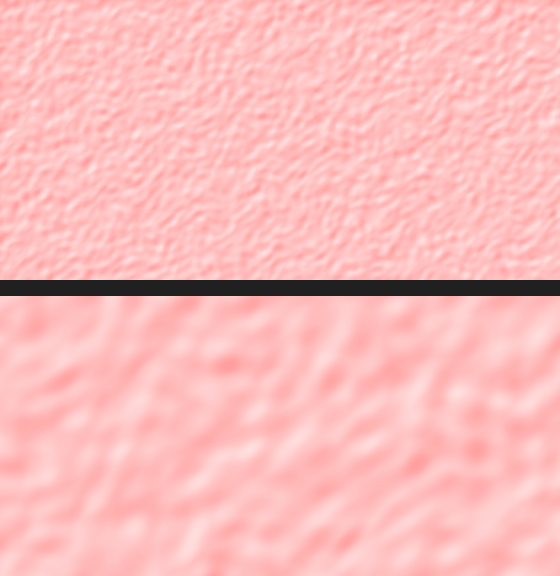
Top, the full canvas; bottom, a detail of the centre.
This texture is drawn by a Shadertoy shader. Its source:

```glsl
// Soft pink embossed plaster: a relief of random round bumps and dents,
// lit across the diagonal. Each cell holds one smooth bump, and the shade
// is the exact slope of their sum along the light direction.

#define BASE_TONE 0.754      // mean green and blue level
#define RELIEF 0.225         // strength of the fine relief
#define COARSE_RELIEF 0.090  // strength of the broad relief
#define CELL 0.0285          // bump spacing in canvas heights
#define STRETCH 1.18         // bump length along the ridges
#define RIDGE_ANGLE 0.66     // ridge direction in radians
#define WARP 0.006           // bending of the ridges
#define EDGE_SHADE 0.035     // darkening at the top and left rims
#define EDGE_WIDTH 0.018

// Three random values in 0..1 for a cell
vec3 hash3(vec2 cell) {
    vec3 h = fract(cell.xyx * vec3(0.1031, 0.1030, 0.0973));
    h += dot(h, h.yxz + 33.33);
    return fract((h.xxy + h.yzz) * h.zyx);
}

// Slope along y of a field of compact bumps and dents, one per cell
float bumpSlope(vec2 p) {
    vec2 home = floor(p);
    float slope = 0.0;
    for (int j = -1; j <= 1; j++) {
        for (int i = -1; i <= 1; i++) {
            vec2 cell = home + vec2(i, j);
            vec3 rnd = hash3(cell + 217.0);
            vec2 d = p - cell - mix(vec2(0.1), vec2(0.9), rnd.xy);
            float falloff = max(1.0 - dot(d, d), 0.0);
            float signedHeight = 2.0 * rnd.z - 1.0;
            signedHeight = 0.6 * signedHeight + 0.4 * sign(signedHeight);
            slope += signedHeight * d.y * falloff * falloff;
        }
    }
    return slope;
}

// Layered sines that gently bend the ridges into arcs
vec2 bend(vec2 p) {
    vec2 wave = sin(p.yx * vec2(19.0, 23.0) + p * 7.0);
    wave += 0.6 * sin(p.yx * vec2(41.0, 34.0) - p * 13.0 + 2.0);
    return p + WARP * wave;
}

void mainImage(out vec4 fragColor, in vec2 fragCoord) {
    vec2 p = fragCoord / iResolution.y;
    float c = cos(RIDGE_ANGLE), s = sin(RIDGE_ANGLE);

    // Coordinates along and across the ridges
    vec2 bent = bend(p);
    vec2 ridge = vec2(c * bent.x + s * bent.y, c * bent.y - s * bent.x);
    ridge /= CELL * vec2(STRETCH, 1.0);

    // Fine and broad relief
    float tone = BASE_TONE;
    tone += RELIEF * bumpSlope(ridge);
    tone += COARSE_RELIEF * bumpSlope(ridge * 0.47 + 61.7);

    // Shaded rims
    float top = 1.0 - p.y;
    tone -= EDGE_SHADE * (exp(-top / EDGE_WIDTH) + exp(-p.x / EDGE_WIDTH));

    fragColor = vec4(1.0, vec2(clamp(tone, 0.62, 0.88)), 1.0);
}
```
